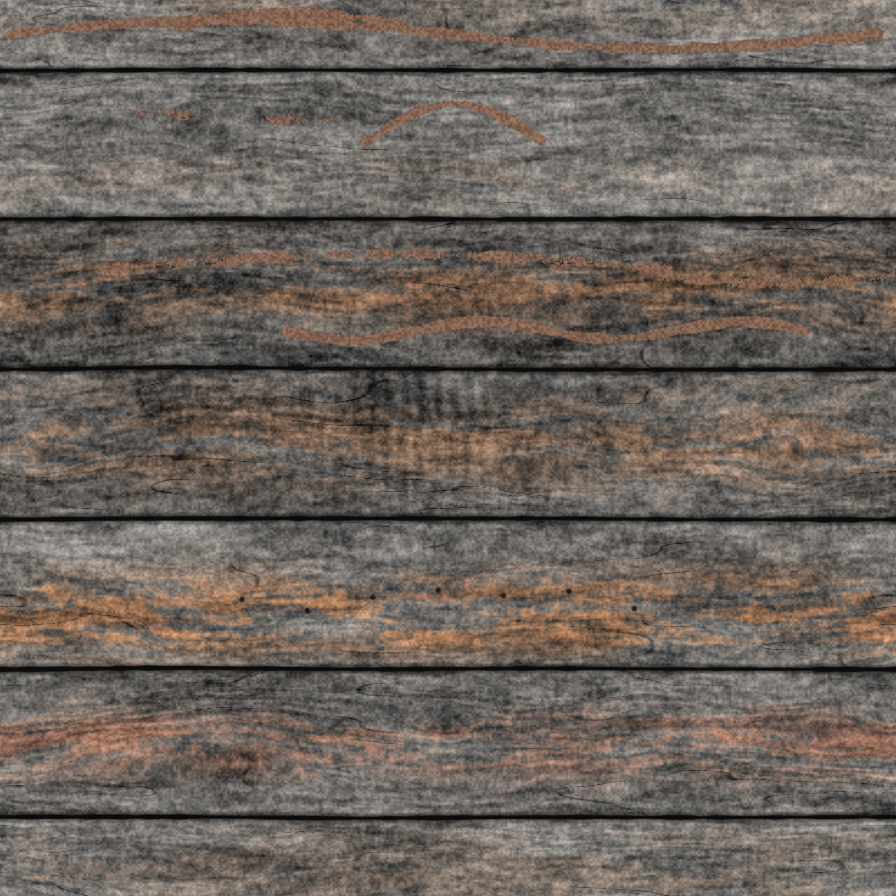
Give the GLSL for this texture, as a WebGL 2 fragment shader.

```glsl
#version 300 es
precision highp float;
// Six weathered horizontal boards with dark gaps, tiling in both directions.
// Each board has its own tone, rusty stain, knots and saw marks; the grain is
// stretched periodic noise bent around knots, with worn paint trails on top.

uniform vec2 u_resolution;
out vec4 outColor;

const float TAU = 6.28319;
const float BOARDS = 6.0;
const float BOARD_SHIFT = 0.53;
const float GAP_HALF = 0.0023;
const float TRAIL_HALF = 0.0064;
const float BASE_TONE = 0.415;
const vec3 WOOD_TINT = vec3(1.02, 1.0, 0.975);
const vec3 STAIN_TINT = vec3(1.32, 0.97, 0.72);
const vec3 RUST_TINT = vec3(1.27, 0.93, 0.77);
const vec3 TRAIL_COLOR = vec3(0.55, 0.41, 0.33);
const vec3 GAP_COLOR = vec3(0.04, 0.045, 0.04);

// Per board, from the bottom up: tone offset; stain height, spread, strength.
const float TONE[6] = float[6](-0.025, 0.02, -0.035, -0.08, 0.045, 0.02);
const vec3 STAIN[6] = vec3[6](vec3(0.50, 0.22, 0.95), vec3(0.36, 0.25, 1.25),
    vec3(0.52, 0.32, 0.60), vec3(0.53, 0.25, 0.75),
    vec3(0.25, 0.20, 0.15), vec3(0.60, 0.30, 0.25));
// Knots: x, y, radius.
const vec3 KNOTS[8] = vec3[8](vec3(0.495, 0.197, 0.008), vec3(0.05, 0.496, 0.012),
    vec3(0.888, 0.496, 0.012), vec3(0.593, 0.477, 0.016), vec3(0.557, 0.566, 0.015),
    vec3(0.247, 0.853, 0.011), vec3(0.39, 0.98, 0.012), vec3(0.92, 0.18, 0.010));
// Trails: start x, end x, base y, swing; then wave count and coverage.
const vec4 TRAILS[7] = vec4[7](vec4(0.01, 0.98, 0.962, 0.016), vec4(0.20, 0.45, 0.971, 0.015),
    vec4(0.41, 0.605, 0.842, 0.042), vec4(0.08, 0.37, 0.885, -0.02),
    vec4(0.12, 0.75, 0.70, 0.016), vec4(0.74, 1.0, 0.692, -0.008),
    vec4(0.32, 0.90, 0.631, -0.010));
const vec2 TRAIL_WAVE[7] = vec2[7](vec2(1.0, 1.0), vec2(0.5, 0.85), vec2(0.5, 1.0),
    vec2(0.25, 0.40), vec2(0.5, 0.58), vec2(0.5, 0.52), vec2(2.0, 0.95));

float hash(vec2 p) {
    vec3 q = fract(p.xyx * 0.1031);
    q += dot(q, q.yzx + 33.33);
    return fract((q.x + q.y) * q.z);
}

// Value noise repeating along x after a whole number of cells.
float noise(vec2 p, float period) {
    vec2 i = floor(p), f = fract(p);
    f = f * f * (3.0 - 2.0 * f);
    float x0 = mod(i.x, period), x1 = mod(i.x + 1.0, period);
    return mix(mix(hash(vec2(x0, i.y)), hash(vec2(x1, i.y)), f.x),
               mix(hash(vec2(x0, i.y + 1.0)), hash(vec2(x1, i.y + 1.0)), f.x), f.y);
}

float fbm(vec2 uv, vec2 cells) {
    float sum = 0.0, amp = 0.5;
    for (int i = 0; i < 4; i++) {
        sum += amp * noise(uv * cells + vec2(0.0, 17.0 * float(i)), cells.x);
        cells *= 2.0;
        amp *= 0.55;
    }
    return sum / 1.01;
}

// Speckled coverage of the paint trails.
float trailMask(vec2 p) {
    float mask = 0.0;
    float speck = noise(p * 500.0, 500.0);
    float patches = noise(p * vec2(45.0, 60.0) + 5.0, 45.0);
    for (int i = 0; i < 7; i++) {
        vec4 s = TRAILS[i];
        float t = clamp((p.x - s.x) / (s.y - s.x), 0.0, 1.0);
        float phase = TAU * TRAIL_WAVE[i].x;
        float slope = s.w * phase / (s.y - s.x) * cos(phase * t);
        float rise = p.y - s.z - s.w * sin(phase * t);
        vec2 off = vec2(p.x - mix(s.x, s.y, t), rise / sqrt(1.0 + slope * slope));
        float edge = length(off) / (TRAIL_HALF * (0.55 + 0.7 * patches));
        float cover = TRAIL_WAVE[i].y + 0.7 * (patches - 0.5) - 0.35 * edge;
        mask = max(mask, smoothstep(-0.1, 0.1, cover - 0.7 * speck) * smoothstep(1.1, 0.8, edge));
    }
    return mask;
}

void main() {
    vec2 p = gl_FragCoord.xy / u_resolution;
    float aa = 1.0 / min(u_resolution.x, u_resolution.y);

    // Board layout with slightly uneven edges.
    float row = p.y * BOARDS - BOARD_SHIFT + 0.03 * (noise(p * vec2(5.0, 6.0), 5.0) - 0.5);
    float id = mod(floor(row), BOARDS), v = fract(row);
    int board = int(id);

    // Knots darken the wood and push the grain aside.
    vec2 g = vec2(p.x, v);
    float knot = 0.0;
    for (int i = 0; i < 8; i++) {
        vec3 k = KNOTS[i];
        if (mod(floor(k.y * BOARDS - BOARD_SHIFT), BOARDS) != id) continue;
        vec2 d = p - k.xy;
        vec2 e = d / (k.z * vec2(4.0, 2.2));
        g.y -= d.y * BOARDS * 0.75 * exp(-dot(e, e));
        float r = length(d) / k.z + 0.7 * (fbm(p, vec2(80.0)) - 0.5);
        knot = max(knot, smoothstep(1.2, 0.4, r) * (0.75 + 0.25 * cos(r * 7.0)));
    }

    // Grain: broad patches, wavy rings, long fibres and thin cracks.
    g.y += 0.28 * (fbm(g + vec2(0.0, id * 7.0), vec2(4.0, 2.0)) - 0.5);
    vec2 seeded = g + vec2(0.0, id * 5.0);
    float broad = fbm(seeded, vec2(5.0, 4.0)) - 0.5;
    float rings = sin(TAU * (15.0 * g.y + 2.0 * broad)) * noise(seeded * vec2(6.0, 3.0), 6.0);
    float fibres = fbm(seeded, vec2(24.0, 20.0)) - 0.5;
    float threads = noise(seeded * vec2(90.0, 42.0) + 7.0, 90.0) - 0.5;
    float crackLine = 1.0 - abs(2.0 * noise(seeded * vec2(9.0, 11.0) + 3.0, 9.0) - 1.0);
    float crack = smoothstep(0.93, 1.0, crackLine)
        * smoothstep(0.55, 0.85, noise(seeded * vec2(12.0, 6.0), 12.0));

    // Saw marks: short upright ticks, with a ridged patch on one board.
    float ticks = noise(vec2(p.x * 190.0, v * 22.0 + id * 31.0), 190.0) - 0.5;
    float pits = noise(p * 400.0 + 9.0, 400.0) - 0.5;
    float ridgeX = (p.x - 0.47) / 0.12;
    float ridges = board == 2 ? exp(-ridgeX * ridgeX) * smoothstep(0.0, 0.4, v) : 0.0;
    ridges *= sin(TAU * 55.0 * p.x + 5.0 * broad) - 0.6;

    float tone = BASE_TONE + TONE[board] + 0.27 * broad + 0.035 * rings + 0.36 * fibres
        + 0.12 * threads + 0.13 * ticks + 0.15 * pits + 0.05 * ridges - 0.16 * crack;
    tone *= 1.0 - 0.4 * knot;

    // Nail holes scattered along the stained board.
    for (int i = 0; i < 7; i++) {
        float n = float(i);
        vec2 hole = vec2(0.27 + 0.073 * n, 0.315 + 0.03 * hash(vec2(n, 4.0)));
        tone *= 1.0 - 0.7 * smoothstep(0.0045, 0.0015, length(p - hole));
    }

    // Stain soaked along the grain, broken up by fibres.
    vec3 st = STAIN[board];
    float band = (v - st.x) / st.y;
    float flow = fbm(seeded + 2.0, vec2(8.0, 9.0)) + 0.35 * fibres + 0.18 * threads + 0.12 * ticks;
    float soak = exp(-band * band) * st.z * smoothstep(0.30, 0.68, flow);
    vec3 stainTint = board == 0 ? RUST_TINT : STAIN_TINT;
    vec3 color = max(tone, 0.08) * mix(WOOD_TINT, stainTint, clamp(soak * 1.2, 0.0, 1.0));

    color = mix(color, TRAIL_COLOR * (0.95 + 0.4 * pits), 0.95 * trailMask(p));

    // Worn board edges and the dark gaps between them.
    float edge = min(v, 1.0 - v) / BOARDS - 0.002 * (noise(p * vec2(60.0, 6.0), 60.0) - 0.5);
    color *= mix(0.62, 1.0, smoothstep(GAP_HALF, GAP_HALF + 0.006, edge));
    color = mix(GAP_COLOR, color, smoothstep(GAP_HALF - aa, GAP_HALF + aa, edge));
    outColor = vec4(color, 1.0);
}
```
